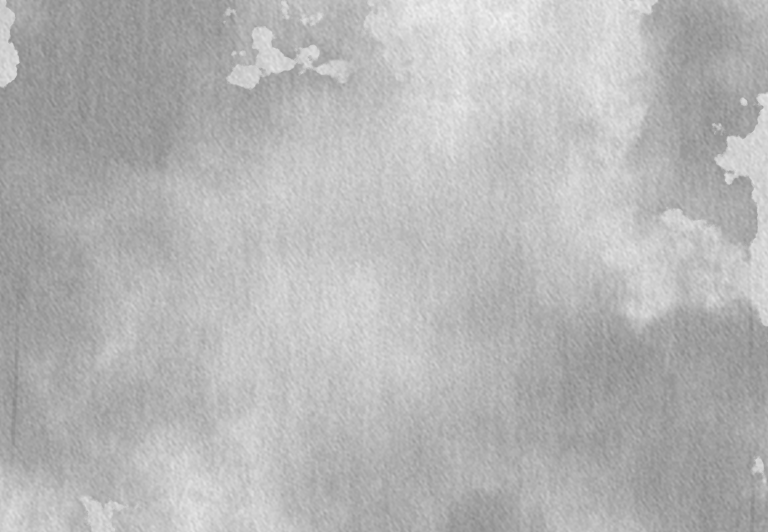
A Shadertoy shader for this texture:

```glsl
// Grey watercolour-washed paper: soft cloudy pigment around a pale diagonal
// sweep, with ragged lifted patches near the rim. Layered value noise makes
// the clouds and torn edges; slanted stretched noise makes the paper tooth.
#define BASE_TONE 0.672
#define DARK_FLOOR 0.595
#define PALE_TONE 0.835
#define CLOUD_CONTRAST 0.42
#define CLOUD_SCALE 3.7
#define SWEEP_LIFT 0.105
#define PATCH_SCALE 4.2
#define PATCH_LEVEL 0.665
#define RAGGEDNESS 0.20
#define GRAIN_STRENGTH 0.115
#define STREAK_STRENGTH 0.035

float hash(vec2 p) {
    vec3 q = fract(vec3(p.xyx) * 0.1031);
    q += dot(q, q.yzx + 33.33);
    return fract((q.x + q.y) * q.z);
}

float noise(vec2 p) {
    vec2 cell = floor(p), f = fract(p);
    f = f * f * (3.0 - 2.0 * f);
    float low = mix(hash(cell), hash(cell + vec2(1, 0)), f.x);
    float high = mix(hash(cell + vec2(0, 1)), hash(cell + vec2(1, 1)), f.x);
    return mix(low, high, f.y);
}

float fbm(vec2 p) {
    float sum = 0.0, weight = 0.5, total = 0.0;
    for (int i = 0; i < 6; i++) {
        sum += weight * noise(p);
        total += weight;
        p = mat2(1.6, 1.2, -1.2, 1.6) * p + 17.3;
        weight *= 0.55;
    }
    return sum / total;
}

float glow(vec2 p, vec2 centre, float radius) {
    vec2 d = (p - centre) / radius;
    return exp(-dot(d, d));
}

float segmentDistance(vec2 p, vec2 a, vec2 b) {
    vec2 ab = b - a;
    return length(p - a - ab * clamp(dot(p - a, ab) / dot(ab, ab), 0.0, 1.0));
}

// Paper tooth: short slanted fibres lit from one side, and vertical streaks
float paperTooth(vec2 p) {
    vec2 fibre = vec2(dot(p, vec2(0.82, 0.57)), dot(p, vec2(0.57, -0.82)));
    vec2 q = fibre * vec2(215.0, 125.0);
    float relief = noise(q) - noise(q + vec2(0.9, 0.3));
    float speckle = noise(p * 200.0 + 40.0) - 0.5;
    float streak = noise(p * vec2(80.0, 11.0)) - 0.5;
    return GRAIN_STRENGTH * (0.45 * relief + 0.5 * speckle)
         + STREAK_STRENGTH * streak;
}

void mainImage(out vec4 fragColor, in vec2 fragCoord) {
    vec2 p = fragCoord / iResolution.y;
    float width = iResolution.x / iResolution.y;
    float sideGap = min(p.x, width - p.x);

    // Wander the coordinates so that washes bleed unevenly
    vec2 bleed = vec2(fbm(p * 4.0 + 3.0), fbm(p * 4.0 + 51.0)) - 0.5;
    vec2 w = p + 0.16 * bleed;

    // Broad light: diagonal sweep, pale top and right, dark upper left
    float sweepGap = segmentDistance(w, vec2(0.85, 0.95), vec2(0.45, 0.22));
    float sweep = 1.0 - smoothstep(0.05, 0.42, sweepGap);
    float topLight = glow(w, vec2(0.9, 0.88), 0.21);
    float rightLight = glow(w, vec2(1.18, 0.6), 0.16);
    float corner = glow(w, vec2(0.2, 0.88), 0.33);

    // Soft pigment clouds, calmer in the middle of the sheet
    float rim = smoothstep(0.18, 0.5, length(p - vec2(0.5 * width, 0.44)));
    float cloud = fbm(w * CLOUD_SCALE + 8.0) - 0.5;
    float mottle = fbm(p * 9.0 + 33.0) - 0.5;
    float tone = BASE_TONE + SWEEP_LIFT * sweep + 0.04 * rightLight
               - 0.04 * corner
               + mix(0.45, 1.0, rim) * (CLOUD_CONTRAST * cloud + 0.12 * mottle);
    float depth = tone - DARK_FLOOR;
    tone = DARK_FLOOR + 0.5 * (depth + sqrt(depth * depth + 0.002));

    // Lifted patches: torn in some places, feathered in others
    float ragged = fbm(p * 17.0 + 60.0) - 0.5;
    float lift = fbm(p * PATCH_SCALE + 27.0) - PATCH_LEVEL
               + RAGGEDNESS * ragged
               + 0.27 * topLight + 0.19 * rightLight - 0.25 * (1.0 - rim)
               + 0.09 * (1.0 - smoothstep(0.0, 0.05, sideGap));
    float feather = smoothstep(0.5, 0.78, noise(p * 4.5 + 70.0));
    float softness = mix(0.012, 0.10, feather);
    float patchMask = smoothstep(-softness, softness, lift);
    float pale = PALE_TONE + 0.12 * (fbm(p * 7.0 + 90.0) - 0.5);

    // Pigment pools in a faint dark line along the torn edges
    float pooled = (1.0 - feather) * smoothstep(-0.09, -0.01, lift);
    tone = mix(tone - 0.02 * pooled, max(tone, pale), 0.94 * patchMask);

    // Faint creases beside the left and right borders
    float bend = 0.014 * (noise(vec2(p.y * 6.0, 4.0)) - 0.5);
    float crease = 1.0 - smoothstep(0.001, 0.006, abs(sideGap - 0.03 - bend));
    float creaseSpan = smoothstep(0.6, 0.9, noise(vec2(p.y * 5.0, floor(p.x))));
    tone -= 0.06 * crease * creaseSpan;

    tone += paperTooth(p);
    fragColor = vec4(vec3(clamp(tone, 0.0, 1.0)), 1.0);
}
```
